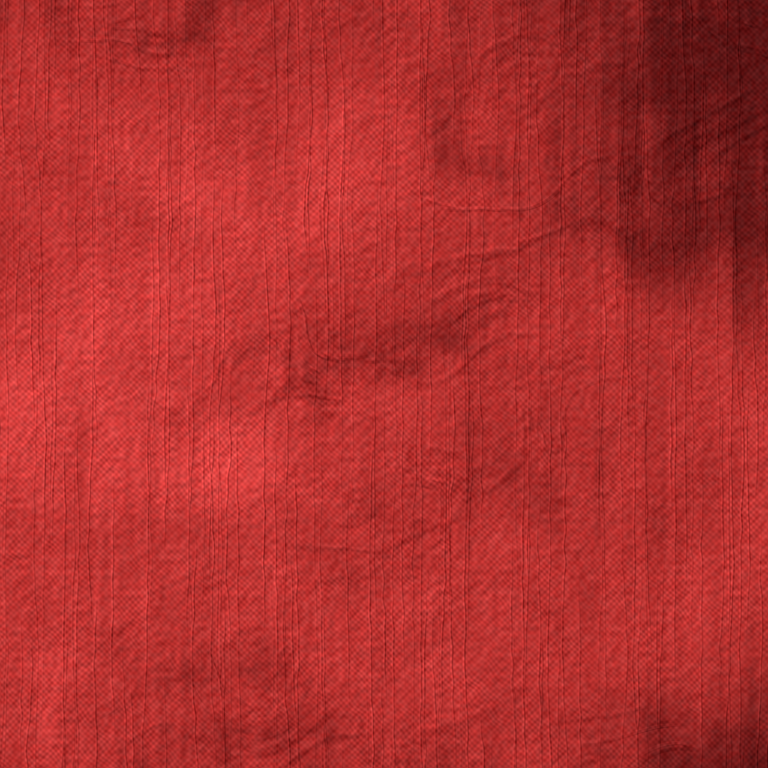
This texture is drawn by a WebGL 1 fragment shader. Its source:

```glsl
precision highp float;
uniform vec2 u_resolution;

const vec3 DARK = vec3(0.36, 0.07, 0.07);
const vec3 MID = vec3(0.70, 0.185, 0.175);
const vec3 LIGHT = vec3(0.86, 0.26, 0.25);
const vec3 RELIEF_TINT = vec3(1.0, 0.42, 0.40);
const float BASE_TONE = 0.66;
const float CLOUD_AMOUNT = 0.75;
const float MOTTLE_AMOUNT = 0.26;
const float STREAK_AMOUNT = 0.15;
const float STAIN_AMOUNT = 0.24;
const float VIGNETTE_AMOUNT = 0.55;
const float THREADS = 256.0;
const float WEAVE_RELIEF = 0.085;
const float GRAIN_SCALE = 150.0;
const float GRAIN_RELIEF = 0.13;
const float CRACK_WIDTH = 0.0017;
const float CRACK_SHADOW = 0.20;
const float CRACK_GLINT = 0.11;
const float CREASE_RELIEF = 0.16;

float hash(vec2 p) {
  vec3 q = fract(p.xyx * vec3(0.1031, 0.1030, 0.0973));
  q += dot(q, q.yzx + 33.33);
  return fract((q.x + q.y) * q.z);
}

float noise(vec2 p) {
  vec2 cell = floor(p);
  vec2 f = fract(p);
  f = f * f * (3.0 - 2.0 * f);
  float low = mix(hash(cell), hash(cell + vec2(1.0, 0.0)), f.x);
  float high = mix(hash(cell + vec2(0.0, 1.0)), hash(cell + 1.0), f.x);
  return mix(low, high, f.y);
}

float fbm(vec2 p) {
  float sum = 0.0;
  float amp = 0.5;
  for (int i = 0; i < 5; i++) {
    sum += amp * noise(p);
    p = mat2(1.6, 1.2, -1.2, 1.6) * p + 17.3;
    amp *= 0.5;
  }
  return sum / 0.97;
}

// Long upright cracks: x is the shadowed side, y the lit side
vec2 cracks(vec2 p, float width) {
  vec2 result = vec2(0.0);
  for (int i = 0; i < 5; i++) {
    float layer = float(i);
    float columns = 17.0 + 9.0 * layer;
    float wander = noise(vec2(p.x * 5.0, p.y * 7.0) + layer * 31.0) - 0.5;
    float jitter = noise(vec2(p.x * 30.0, p.y * 45.0) + layer * 13.0) - 0.5;
    float x = p.x * columns + 0.010 * columns * wander + 0.003 * columns * jitter;
    float column = floor(x);
    float seed = hash(vec2(column, layer * 19.0 + 3.0));
    float d = (fract(x) - 0.2 - 0.6 * seed) / columns;
    float extent = noise(vec2(column * 3.0 + 0.5, p.y * 3.5 + seed * 40.0));
    float wear = noise(vec2(column * 5.0 + 0.5, p.y * 28.0 + layer * 9.0));
    float strength = smoothstep(0.45, 0.72, extent) * (0.35 + 0.65 * wear);
    float shadow = 1.0 - smoothstep(0.0, width, abs(d));
    float glint = 1.0 - smoothstep(0.0, width, abs(d + 1.3 * width));
    result = max(result, strength * vec2(shadow, glint));
  }
  return result;
}

// Ragged creases running mostly sideways
float crease(vec2 p) {
  vec2 q = p * vec2(7.0, 13.0) + 2.0 * noise(p * 9.0);
  return smoothstep(0.86, 1.0, 1.0 - abs(2.0 * fbm(q) - 1.0));
}

float vignette(vec2 p) {
  float side = smoothstep(0.60, 1.04, p.x);
  float corners = mix(0.35, 1.0, smoothstep(0.05, 0.55, abs(p.y - 0.42)));
  float top = 0.20 * smoothstep(0.78, 1.0, p.y);
  float left = 0.16 * (1.0 - smoothstep(0.0, 0.05, p.x));
  return side * corners + top + left;
}

void main() {
  vec2 p = gl_FragCoord.xy / u_resolution;
  float pixel = 1.0 / min(u_resolution.x, u_resolution.y);

  // Broad worn patches, mottling and brushed streaks
  float cloud = fbm(p * vec2(3.2, 4.2) + 0.6 * noise(p * 6.0) + 4.7) - 0.5;
  float mottle = fbm(p * vec2(17.0, 23.0) + 8.0) - 0.5;
  float streak = noise(vec2(p.x * 95.0, p.y * 5.0)) - 0.5;
  streak *= 0.4 + 1.2 * noise(p * vec2(8.0, 3.0) + 50.0);
  vec2 s = (p - vec2(0.40, 0.54)) / vec2(0.19, 0.055);
  s.y -= 0.6 * s.x + 2.5 * mottle;
  float stain = exp(-dot(s, s));

  float tone = BASE_TONE + CLOUD_AMOUNT * cloud + MOTTLE_AMOUNT * mottle;
  tone += STREAK_AMOUNT * streak - STAIN_AMOUNT * stain;
  tone -= VIGNETTE_AMOUNT * vignette(p) * (0.85 + 1.2 * mottle);
  tone = clamp(tone, 0.0, 1.0);
  vec3 color = mix(DARK, MID, smoothstep(0.0, 0.55, tone));
  color = mix(color, LIGHT, smoothstep(0.45, 1.0, tone));

  // Woven threads and coarse grain, lit from the upper left
  vec2 thread = p * THREADS + 0.7 * (noise(p * 60.0) - 0.5);
  float weave = sin(3.14159 * thread.x) * sin(3.14159 * thread.y);
  weave *= smoothstep(2.0, 3.5, 2.0 / (THREADS * pixel));
  weave *= 0.6 + 0.8 * noise(p * 45.0 + 9.0);
  vec2 g = p * GRAIN_SCALE;
  float grain = noise(g) - noise(g + vec2(-0.5, 0.6));
  float relief = WEAVE_RELIEF * weave + GRAIN_RELIEF * grain;

  // Cracks and creases cut into the cloth
  vec2 crack = cracks(p, max(CRACK_WIDTH, 0.85 * pixel));
  relief += CRACK_GLINT * crack.y - CRACK_SHADOW * crack.x;
  float worn = max(stain, smoothstep(0.04, 0.22, -cloud) * 0.7);
  float fold = crease(p) - 0.6 * crease(p + vec2(0.003, -0.004));
  relief -= CREASE_RELIEF * worn * fold;

  // Faint dusty film lowers the saturation in spots
  float dust = 0.045 * (noise(p * 210.0 + 3.0) - 0.35);
  color += relief * RELIEF_TINT * (0.45 + 0.65 * tone) + dust * vec3(0.2, 1.0, 1.0);
  gl_FragColor = vec4(clamp(color, 0.0, 1.0), 1.0);
}
```
